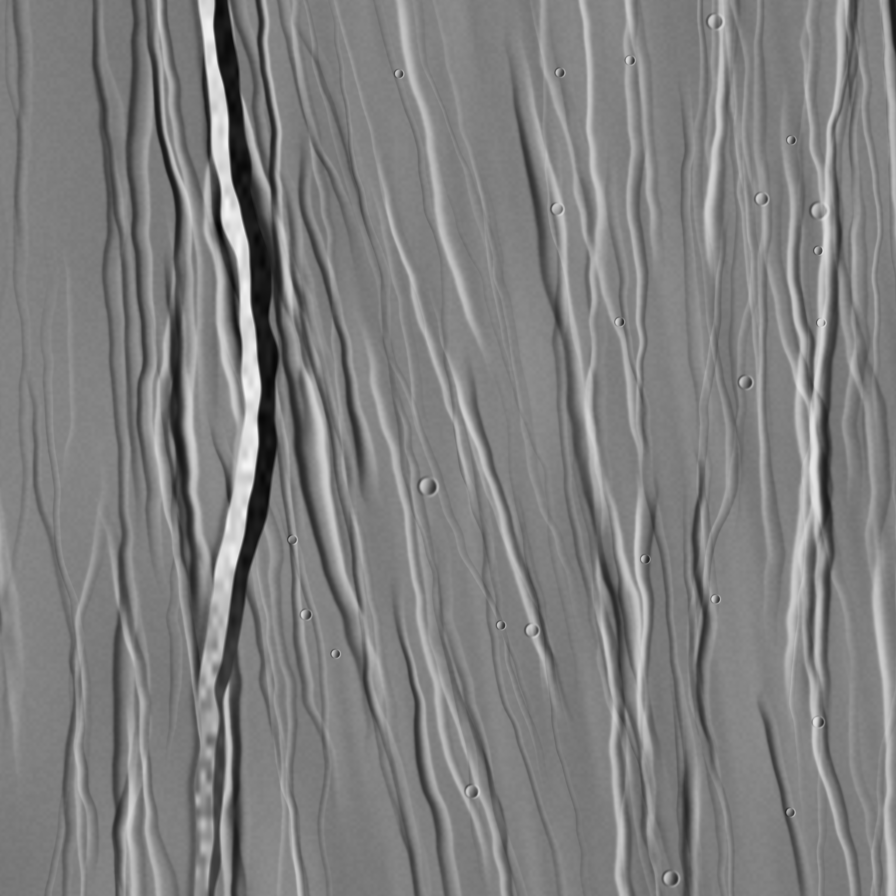
Write a Shadertoy shader that draws this texture.

```glsl
// Grey faulted plain seen from above: one deep rift, many braided scarps, small craters.
// Each scarp is a wandering near-vertical curve with a lit or shaded wall profile;
// all relief shading is summed and softly compressed around a mid grey.

const int FAULTS = 112;
const int CRATERS = 24;
const float PLAIN_GREY = 0.492;
const float RELIEF_RANGE = 0.42;

float hash(vec2 p) {
    vec3 q = fract(p.xyx * 0.1031);
    q += dot(q, q.yzx + 33.33);
    return fract((q.x + q.y) * q.z);
}

float noise1(float x, float seed) {
    float i = floor(x), f = x - i;
    f = f * f * (3.0 - 2.0 * f);
    return mix(hash(vec2(i, seed)), hash(vec2(i + 1.0, seed)), f);
}

float noise2(vec2 p) {
    vec2 i = floor(p), f = p - i;
    f = f * f * (3.0 - 2.0 * f);
    float low = mix(hash(i), hash(i + vec2(1, 0)), f.x);
    float high = mix(hash(i + vec2(0, 1)), hash(i + vec2(1, 1)), f.x);
    return mix(low, high, f.y);
}

float bump(float x, float centre, float width) {
    float d = (x - centre) / width;
    return exp(-d * d);
}

// Steep on the left of the crest, gentler on the right
float wall(float d, float width) {
    return bump(d, 0.0, d < 0.0 ? width * 0.5 : width);
}

float wander(float y, float seed) {
    return 0.036 * (noise1(y * 4.0, seed) - 0.5)
         + 0.013 * (noise1(y * 13.0, seed + 3.0) - 0.5)
         + 0.004 * (noise1(y * 42.0, seed + 7.0) - 0.5);
}

// Shading of one scarp, often paired with an opposite wall to its right
float fault(vec2 p, float id) {
    float seed = id * 11.0 + 5.0;
    float x0 = pow((id + hash(vec2(seed, 1.0))) / float(FAULTS), 0.82) * 1.06 - 0.03;
    float midY = hash(vec2(seed, 2.0)) * 1.1 - 0.05;
    float halfLength = mix(0.13, 0.62, hash(vec2(seed, 3.0)));
    float lean = 0.03 + 0.22 * bump(x0, 0.48, 0.2) + 0.13 * (hash(vec2(seed, 4.0)) - 0.5);
    float d = p.x - x0 + lean * (p.y - 0.5);
    float along = abs(p.y - midY) / halfLength;
    if (abs(d) > 0.08 || along > 1.0) return 0.0;

    d -= wander(p.y, seed);
    float size = hash(vec2(seed, 5.0));
    float taper = 1.0 - smoothstep(0.55, 1.0, along);
    float width = mix(0.0028, 0.0075, size) * mix(0.6, 1.1, noise1(p.y * 8.0, seed + 1.0));
    float strength = mix(0.22, 1.3, size * size) * taper * mix(0.45, 1.1, noise1(p.y * 6.0, seed + 2.0));
    strength *= 1.0 - 0.35 * bump(x0, 0.6, 0.07) + 0.3 * bump(x0, 0.2, 0.06);
    strength *= mix(0.6, 1.0, smoothstep(0.0, 0.2, x0));

    float facing = hash(vec2(seed, 6.0)) < 0.52 ? 1.0 : -1.0;
    float gap = width * mix(1.3, 4.0, noise1(p.y * 7.0, seed + 4.0));
    float pairing = hash(vec2(seed, 8.0)) * 0.85;
    return facing * strength * (wall(d, width) - pairing * wall(gap - d, width));
}

// Bowl lit on its left inner wall, with a thin raised rim
float crater(vec2 p, vec2 centre, float radius) {
    vec2 q = (p - centre) / radius;
    float r = length(q);
    float light = -dot(q, normalize(vec2(1.0, -0.25)));
    float bowl = 1.0 - smoothstep(0.75, 1.15, r);
    return light * (1.1 * bowl - 0.35 * bump(r, 1.2, 0.17));
}

// Lays the bright and dark walls of the great rift over the tone
float paintRift(float tone, vec2 p) {
    float axis = 0.226 + 0.055 * bump(p.y, 0.58, 0.28) + 0.008 * (noise1(p.y * 17.0, 91.0) - 0.5);
    float d = p.x - axis;
    float depth = smoothstep(0.2, 0.42, p.y);
    float left = -0.011 + 0.009 * (noise1(p.y * 24.0, 92.0) - 0.5);
    float floorX = 0.008 + 0.006 * (noise1(p.y * 30.0, 93.0) - 0.5);
    float right = mix(0.018, 0.027, depth) + 0.007 * (noise1(p.y * 28.0, 94.0) - 0.5);
    float soft = 0.0022;
    float rough = noise2(p * vec2(150.0, 75.0)) - 0.5;

    float lit = smoothstep(left - soft, left + soft, d) * (1.0 - smoothstep(floorX - soft, floorX + soft, d));
    float shade = smoothstep(floorX - soft, floorX + soft, d) * (1.0 - smoothstep(right - soft, right + soft, d));
    float litGrey = mix(0.58, 0.87, depth) + rough * mix(0.36, 0.18, depth);
    float shadeGrey = mix(0.25, 0.08, depth) + rough * 0.1;
    tone -= 0.16 * bump(d, left - 0.004, 0.005);
    tone = mix(tone, litGrey, lit);
    return mix(tone, shadeGrey, shade);
}

void mainImage(out vec4 fragColor, in vec2 fragCoord) {
    vec2 p = fragCoord / iResolution.y;

    // Scarps and craters
    float relief = 0.0;
    for (int i = 0; i < FAULTS; i++) relief += fault(p, float(i));
    for (int i = 0; i < CRATERS; i++) {
        float id = float(i) + 0.5;
        vec2 centre = vec2(mix(0.3, 0.95, hash(vec2(id, 51.0))), hash(vec2(id, 52.0)));
        float radius = mix(0.0045, 0.0125, pow(hash(vec2(id, 53.0)), 4.0));
        relief += crater(p, centre, radius);
    }

    // Faint streaks, broad swells and fine grain of the plain
    float sheared = p.x + 0.15 * p.y;
    relief += 0.16 * (noise2(vec2(sheared * 65.0, p.y * 5.0)) - 0.5) * smoothstep(0.1, 0.3, p.x);
    relief += 0.14 * (noise2(p * vec2(7.0, 4.0)) - 0.5);
    relief += 0.06 * (noise2(p * 260.0) - 0.5);

    float tone = PLAIN_GREY + RELIEF_RANGE * tanh(relief);
    tone = paintRift(tone, p);
    fragColor = vec4(vec3(clamp(tone, 0.0, 1.0)), 1.0);
}
```
